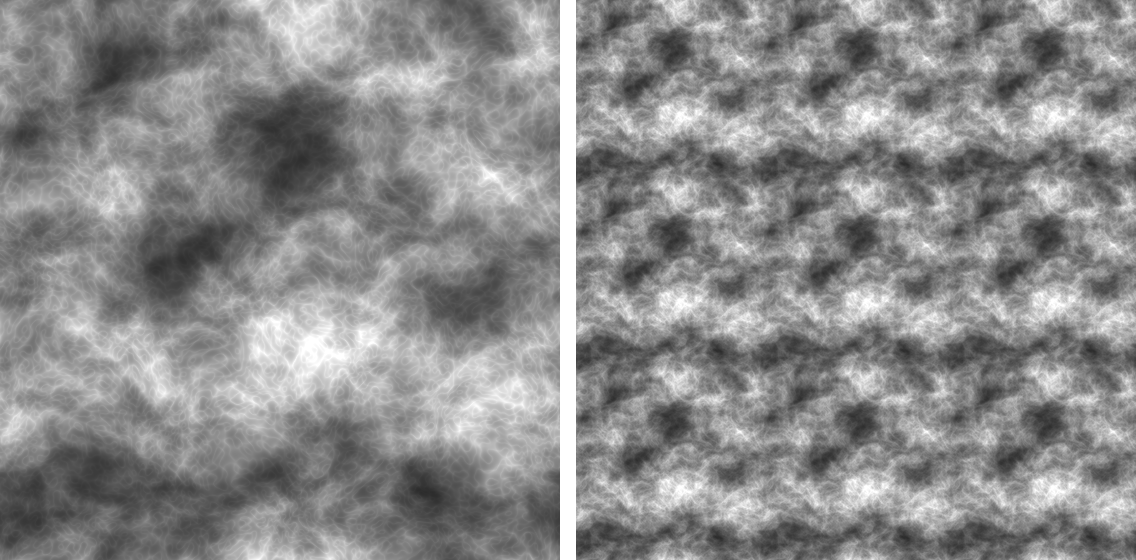
Left, the tile; right, the same tile 3 across and 3 down.
Write a three.js fragment shader that draws this texture.

```glsl
// Grey smoky clouds threaded with fine bright filaments, tiling on both axes.
// Smooth wrapped gradient noise gives the broad tone; the zero lines of finer
// noise octaves give the filaments, which fade out in the dark patches.
varying vec2 vUv;

// Unit gradient for a lattice cell, wrapped to the period.
vec2 gradient(vec2 cell, vec2 period, float seed) {
  cell = mod(cell, period);
  float h = fract(sin(dot(cell, vec2(127.1, 311.7)) + seed * 74.7) * 43758.55);
  return vec2(cos(6.28319 * h), sin(6.28319 * h));
}

// Gradient noise, about -0.7 to 0.7, repeating after a whole period.
float wrappedNoise(vec2 uv, vec2 period, float seed) {
  // The shift keeps lattice points of different octaves apart.
  vec2 p = uv * period + fract(seed * vec2(0.618, 0.377));
  vec2 cell = floor(p);
  vec2 f = p - cell;
  vec2 s = f * f * f * (f * (f * 6.0 - 15.0) + 10.0);
  vec2 e = vec2(1.0, 0.0);
  float a = dot(gradient(cell, period, seed), f);
  float b = dot(gradient(cell + e.xy, period, seed), f - e.xy);
  float c = dot(gradient(cell + e.yx, period, seed), f - e.yx);
  float d = dot(gradient(cell + e.xx, period, seed), f - e.xx);
  return mix(mix(a, b, s.x), mix(c, d, s.x), s.y);
}

// Broad light and dark masses, slightly wider than tall.
float clouds(vec2 uv) {
  float sum = 0.0;
  float amplitude = 0.38;
  vec2 period = vec2(3.0, 4.0);
  for (int i = 0; i < 4; i++) {
    sum += amplitude * wrappedNoise(uv, period, float(i) + 3.0);
    period *= 2.0;
    amplitude *= 0.6;
  }
  return sum;
}

// Thin bright lines where each noise octave crosses zero.
float filaments(vec2 uv) {
  float sum = 0.0;
  float amplitude = 0.10;
  vec2 period = vec2(9.0);
  for (int i = 0; i < 4; i++) {
    float n = wrappedNoise(uv, period, float(i) + 11.0);
    sum += amplitude * exp(-5.5 * sqrt(n * n + 0.0004));
    period *= 2.0;
    amplitude *= 0.85;
  }
  return sum;
}

void main() {
  // A gentle wrapped warp bends the lines off the lattice.
  vec2 bend = vec2(wrappedNoise(vUv, vec2(7.0), 21.0),
                   wrappedNoise(vUv, vec2(7.0), 22.0));
  vec2 uv = vUv + 0.03 * bend;

  float broad = clouds(uv);
  float strength = clamp(1.0 + 2.5 * broad, 0.25, 1.7);
  float grey = 0.385 + broad + 0.7 * broad * broad + strength * filaments(uv);

  // Soft limits keep the darkest and brightest areas from clipping.
  grey = mix(grey, smoothstep(0.0, 1.0, grey), 0.15);
  gl_FragColor = vec4(vec3(clamp(grey, 0.14, 1.0)), 1.0);
}
```
